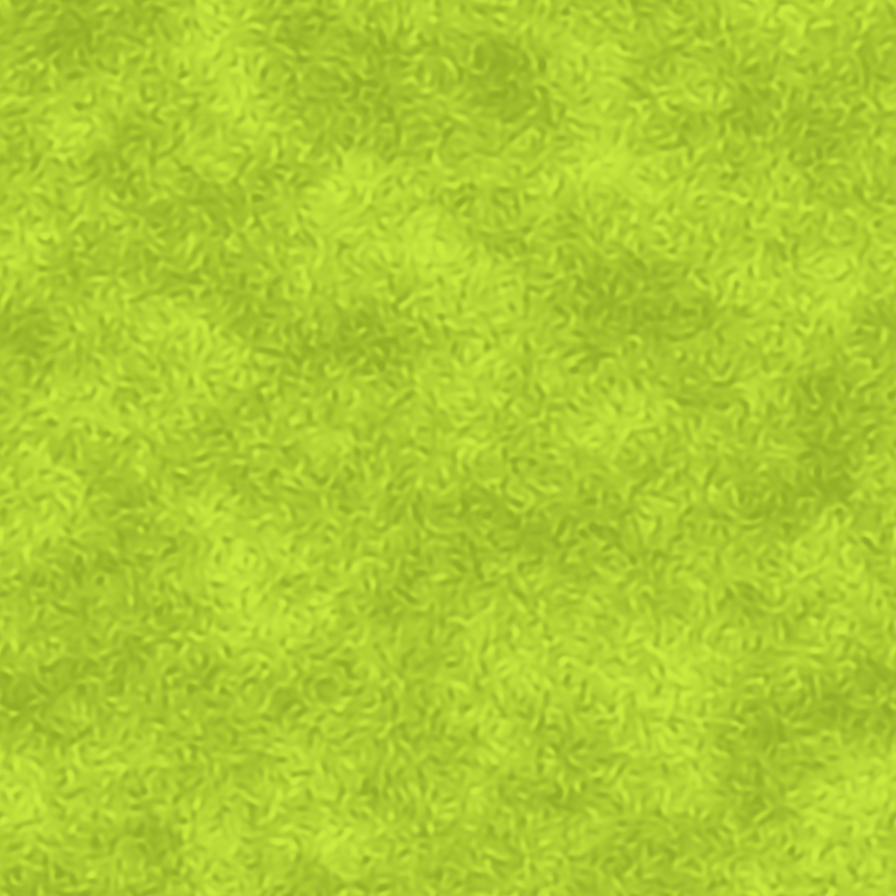
A three.js fragment shader for this texture:

```glsl
varying vec2 vUv;

const float TAU = 6.2831853;
const vec3 DARK_GREEN = vec3(0.568, 0.680, 0.145);
const vec3 BRIGHT_LIME = vec3(0.790, 0.925, 0.250);

vec3 hash3(vec2 cell, float seed) {
  vec3 p = fract(vec3(cell.xyx + seed * 17.13) * vec3(0.1031, 0.1030, 0.0973));
  p += dot(p, p.yxz + 33.33);
  return fract((p.xxy + p.yzz) * p.zyx);
}

vec2 direction(float turn) {
  return vec2(cos(TAU * turn), sin(TAU * turn));
}

// Slope contribution of one lattice corner, wrapped at the period
float corner(vec2 cell, vec2 offset, vec2 local, vec2 period, float seed) {
  float turn = hash3(mod(cell + offset, period), seed).x;
  return dot(direction(turn), local - offset);
}

// Tileable gradient noise
float gradientNoise(vec2 uv, vec2 period, float seed) {
  vec2 p = uv * period;
  vec2 cell = floor(p);
  vec2 f = p - cell;
  vec2 w = f * f * f * (f * (f * 6.0 - 15.0) + 10.0);
  float low = mix(corner(cell, vec2(0.0, 0.0), f, period, seed),
                  corner(cell, vec2(1.0, 0.0), f, period, seed), w.x);
  float high = mix(corner(cell, vec2(0.0, 1.0), f, period, seed),
                   corner(cell, vec2(1.0, 1.0), f, period, seed), w.x);
  return mix(low, high, w.y);
}

// Cloudy patches from broad to blade size, slightly wider than tall
float patches(vec2 uv, vec2 period, float gain) {
  float sum = 0.0;
  float amplitude = 1.0;
  for (int octave = 0; octave < 5; octave++) {
    sum += amplitude * gradientNoise(uv, period, float(octave) + 1.0);
    period *= 2.0;
    amplitude *= gain;
  }
  return sum;
}

// Short soft dabs: one randomly turned wavelet of random strength per cell
float dabs(vec2 uv, float cells, float waves, float falloff, float seed) {
  vec2 p = uv * cells;
  vec2 cell = floor(p);
  float sum = 0.0;
  for (int y = -1; y <= 1; y++) {
    for (int x = -1; x <= 1; x++) {
      vec2 neighbour = cell + vec2(float(x), float(y));
      vec2 wrapped = mod(neighbour, vec2(cells));
      vec3 place = hash3(wrapped, seed);
      vec3 style = hash3(wrapped, seed + 5.0);
      vec2 d = p - neighbour - place.xy;
      float window = exp(-falloff * dot(d, d)) * (1.0 - smoothstep(0.7, 1.0, length(d)));
      float wave = cos(TAU * (waves * dot(d, direction(place.z)) + style.y));
      sum += mix(0.4, 1.5, style.x) * window * wave;
    }
  }
  return sum;
}

void main() {
  float cloud = patches(vUv, vec2(5.0, 6.0), 0.8);
  float grain = dabs(vUv, 68.0, 0.85, 4.2, 11.0);

  // Combine, then ease into the darkest and brightest shades
  float tone = 0.48 + 0.45 * cloud + 0.35 * grain;
  tone = smoothstep(-0.25, 1.25, tone);
  gl_FragColor = vec4(mix(DARK_GREEN, BRIGHT_LIME, tone), 1.0);
}
```
